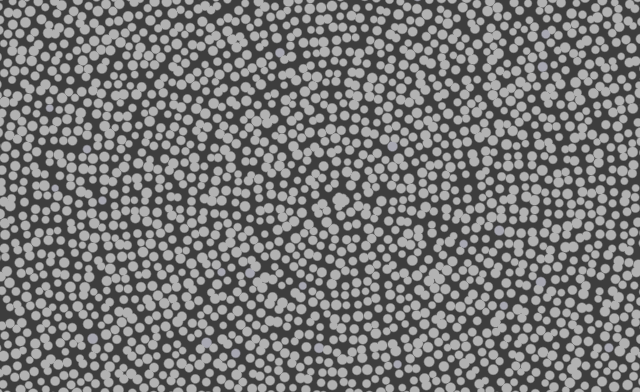
A WebGL 2 fragment shader for this pattern:

```glsl
#version 300 es
precision highp float;
// Pale grey dots scattered over a dark ground, with a small clump near the middle.
// Dots sit on concentric rings about one spacing apart; each is jittered and
// resized by a hash, and every pixel checks only the nearest rings and slots.

uniform vec2 u_resolution;
out vec4 fragColor;

// Lengths are fractions of the canvas height.
const vec3 GROUND = vec3(0.24);
const vec3 DOT = vec3(0.70);
const vec3 TINTED_DOT = vec3(0.66, 0.66, 0.70);
const vec2 CENTER = vec2(0.533, 0.489);   // fraction of the canvas
const float SPACING = 0.0284;
const float RADIUS_MIN = 0.0092;
const float RADIUS_MAX = 0.0137;
const float JITTER = 0.48;                // full range, in spacings
const float EDGE = 0.0038;                // width of the soft rim
const float TINT_SHARE = 0.003;
const float CLUMP_COUNT = 6.0;
const float CLUMP_RADIUS = 0.42;          // in spacings
const float TAU = 6.28318;

float hash(vec2 p) {
    return fract(sin(dot(p, vec2(127.1, 311.7))) * 43758.5453);
}

// Signed distance to the nearest dot (x) and its tint flag (y).
vec2 nearestDot(vec2 p) {
    float homeRing = floor(length(p) / SPACING);
    float angle = atan(p.y, p.x);
    vec2 nearest = vec2(1.0, 0.0);

    for (int i = -1; i <= 1; i++) {
        float ring = homeRing + float(i);
        if (ring < 0.0) continue;

        // The innermost ring is crowded, so its dots merge into a clump.
        bool clump = ring < 0.5;
        float count = clump ? CLUMP_COUNT : floor(TAU * (ring + 0.5) + 0.5);
        float ringRadius = clump ? CLUMP_RADIUS : ring + 0.5;
        float stepAngle = TAU / count;
        float phase = TAU * hash(vec2(ring, 7.3));
        float homeSlot = floor((angle - phase) / stepAngle);

        for (int j = -1; j <= 1; j++) {
            float slot = homeSlot + float(j);
            vec2 id = vec2(ring, mod(slot + 0.5, count));
            id.y = floor(id.y);

            // Jitter along the ring and across it.
            float along = (hash(id + 11.7) - 0.5) * JITTER;
            float across = (hash(id + 37.1) - 0.5) * JITTER;
            float dotAngle = phase + (slot + 0.5 + along) * stepAngle;
            vec2 place = (ringRadius + across) * SPACING
                       * vec2(cos(dotAngle), sin(dotAngle));

            float radius = mix(RADIUS_MIN, RADIUS_MAX, hash(id + 71.9));
            float dist = length(p - place) - radius;
            if (dist < nearest.x) {
                float tint = step(hash(id + 53.3), TINT_SHARE);
                nearest = vec2(dist, tint);
            }
        }
    }
    return nearest;
}

void main() {
    vec2 p = (gl_FragCoord.xy - CENTER * u_resolution) / u_resolution.y;
    vec2 found = nearestDot(p);

    // Soft rim, never thinner than one pixel.
    float rim = max(EDGE, 1.0 / u_resolution.y);
    float cover = clamp(0.5 - found.x / rim, 0.0, 1.0);
    vec3 dotColor = mix(DOT, TINTED_DOT, found.y);
    fragColor = vec4(mix(GROUND, dotColor, cover), 1.0);
}
```
